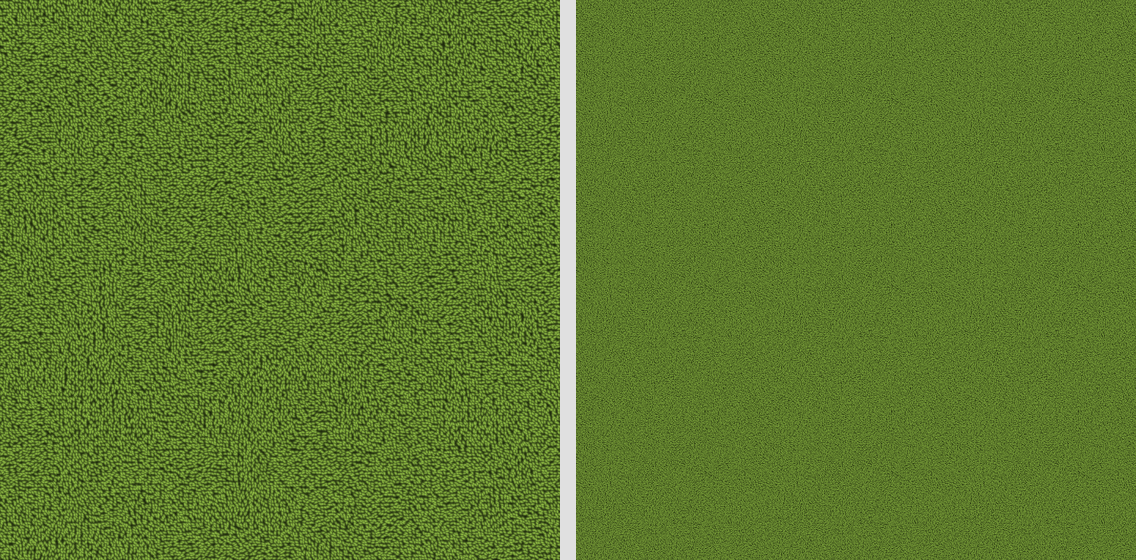
Left, the tile; right, the same tile 3 across and 3 down.
Reproduce this texture procedurally as a Shadertoy shader.

```glsl
const float LOOPS = 178.0;                  // yarn loops across the canvas
const vec2 LOOP_SIZE = vec2(0.74, 0.43);    // half length and half width, in cells
const vec3 GAP_GREEN = vec3(0.10, 0.14, 0.04);
const vec3 TIP_GREEN = vec3(0.49, 0.64, 0.23);

vec2 hash2(vec2 p) {
    vec3 q = fract(p.xyx * vec3(0.1031, 0.1030, 0.0973));
    q += dot(q, q.yzx + 33.33);
    return fract((q.xx + q.yz) * q.zy);
}

// Value noise that wraps after "period" cells
float wrapNoise(vec2 uv, vec2 period, float seed) {
    vec2 p = uv * period;
    vec2 i = floor(p);
    vec2 f = fract(p);
    f = f * f * (3.0 - 2.0 * f);
    vec2 a = mod(i, period);
    vec2 b = mod(i + 1.0, period);
    float low = mix(hash2(a + seed).x, hash2(vec2(b.x, a.y) + seed).x, f.x);
    float high = mix(hash2(vec2(a.x, b.y) + seed).x, hash2(b + seed).x, f.x);
    return mix(low, high, f.y);
}

// Brightness of the topmost leaning loop: rounded tip, dark gap around it
float loopPile(vec2 uv, float lean) {
    vec2 p = uv * LOOPS;
    vec2 cell = floor(p);
    float nearest = 1e3;
    float tint = 0.0;
    for (int y = -1; y <= 1; y++) {
        for (int x = -1; x <= 1; x++) {
            vec2 id = cell + vec2(x, y);
            vec2 key = mod(id, LOOPS);
            vec2 d = p - id - 0.5 - 0.76 * (hash2(key + 17.0) - 0.5);
            vec2 rnd = hash2(key + 211.0);
            float angle = lean + 1.4 * (rnd.x - 0.5);
            vec2 dir = vec2(cos(angle), sin(angle));
            vec2 q = vec2(dot(d, dir), dot(d, vec2(-dir.y, dir.x))) / LOOP_SIZE;
            float r2 = dot(q, q);
            if (r2 < nearest) {
                nearest = r2;
                // Random yarn tone and light from above
                tint = 0.20 * (rnd.y - 0.5) + 0.24 * clamp(d.y, -0.7, 0.7);
            }
        }
    }
    float tip = exp(-1.05 * nearest);
    return 0.02 + 1.14 * tip + tint * (0.3 + 0.7 * tip);
}

float towelTone(vec2 uv) {
    // Lean of the pile drifts slowly over the cloth
    float lean = -0.6 + 1.7 * (wrapNoise(uv, vec2(16.0, 12.0), 5.0) - 0.5);
    float tone = loopPile(uv, lean);

    // Fine fibres and faintly parted columns
    tone += 0.14 * (wrapNoise(uv, vec2(360.0), 31.0) - 0.5);
    float parting = smoothstep(0.75, 1.0, wrapNoise(uv, vec2(150.0, 50.0), 53.0));
    tone -= 0.08 * parting;
    return clamp(tone, -0.1, 1.2);
}

void mainImage(out vec4 fragColor, in vec2 fragCoord) {
    // Four samples per pixel smooth the loop edges
    float tone = 0.0;
    for (int i = 0; i < 4; i++) {
        vec2 offset = 0.5 * (vec2(i % 2, i / 2) - 0.5);
        tone += 0.25 * towelTone(fract((fragCoord + offset) / iResolution.xy));
    }
    fragColor = vec4(mix(GAP_GREEN, TIP_GREEN, tone), 1.0);
}
```
